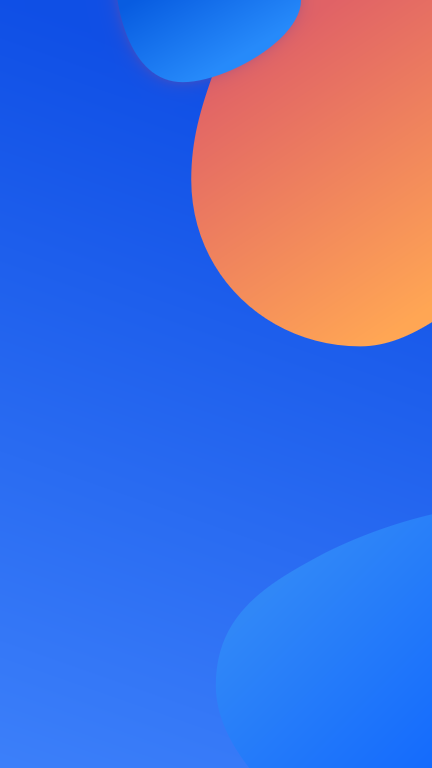
This background is drawn by a WebGL 2 fragment shader. Its source:

```glsl
#version 300 es
precision highp float;
// Smooth blue gradient with a warm orange blob and two lighter blue blobs.

uniform vec2 u_resolution;
out vec4 fragColor;

const int CURVE_STEPS = 24;

// Outline state: x = squared distance to the outline, y = sign (-1 inside).
void addLine(vec2 p, vec2 a, vec2 b, inout vec2 outline) {
    vec2 e = b - a;
    vec2 w = p - a;
    vec2 away = w - e * clamp(dot(w, e) / dot(e, e), 0.0, 1.0);
    outline.x = min(outline.x, dot(away, away));
    if ((a.y > p.y) != (b.y > p.y) && w.x < e.x * w.y / e.y) outline.y = -outline.y;
}

// Cubic Bezier curve added as short chords.
void addCurve(vec2 p, vec2 a, vec2 b, vec2 c, vec2 d, inout vec2 outline) {
    vec2 last = a;
    for (int i = 1; i <= CURVE_STEPS; i++) {
        float t = float(i) / float(CURVE_STEPS);
        float s = 1.0 - t;
        vec2 next = s * s * s * a + 3.0 * s * s * t * b + 3.0 * s * t * t * c + t * t * t * d;
        addLine(p, last, next, outline);
        last = next;
    }
}

float signedDistance(vec2 outline) {
    return sqrt(outline.x) * outline.y;
}

float orangeBlob(vec2 p) {
    vec2 top = vec2(0.3125, 1.0), left = vec2(0.249, 0.766);
    vec2 bottom = vec2(0.469, 0.549), right = vec2(0.612, 0.615);
    vec2 o = vec2(9.0, 1.0);
    addCurve(p, top, vec2(0.276, 0.896), vec2(0.249, 0.844), left, o);
    addCurve(p, left, vec2(0.249, 0.642), vec2(0.349, 0.549), bottom, o);
    addCurve(p, bottom, vec2(0.521, 0.549), vec2(0.566, 0.581), right, o);
    addLine(p, right, vec2(0.612, 1.1), o);
    addLine(p, vec2(0.612, 1.1), vec2(0.3125, 1.1), o);
    addLine(p, vec2(0.3125, 1.1), top, o);
    return signedDistance(o);
}

float topBlob(vec2 p) {
    vec2 left = vec2(0.151, 1.013), bottom = vec2(0.238, 0.893), right = vec2(0.392, 1.0);
    vec2 o = vec2(9.0, 1.0);
    addCurve(p, left, vec2(0.159, 0.948), vec2(0.186, 0.893), bottom, o);
    addCurve(p, bottom, vec2(0.293, 0.893), vec2(0.392, 0.948), right, o);
    addCurve(p, right, vec2(0.392, 1.06), vec2(0.151, 1.08), left, o);
    return signedDistance(o);
}

float lowerBlob(vec2 p) {
    vec2 right = vec2(0.612, 0.340), shoulder = vec2(0.423, 0.280);
    vec2 left = vec2(0.281, 0.108), foot = vec2(0.332, -0.009);
    vec2 o = vec2(9.0, 1.0);
    addCurve(p, right, vec2(0.534, 0.328), vec2(0.469, 0.303), shoulder, o);
    addCurve(p, shoulder, vec2(0.352, 0.242), vec2(0.281, 0.203), left, o);
    addCurve(p, left, vec2(0.281, 0.069), vec2(0.299, 0.030), foot, o);
    addLine(p, foot, vec2(0.332, -0.1), o);
    addLine(p, vec2(0.332, -0.1), vec2(0.612, -0.1), o);
    addLine(p, vec2(0.612, -0.1), right, o);
    return signedDistance(o);
}

// Linear gradient between two points.
vec3 gradient(vec2 p, vec2 from, vec2 to, vec3 first, vec3 second) {
    vec2 axis = to - from;
    return mix(first, second, clamp(dot(p - from, axis) / dot(axis, axis), 0.0, 1.0));
}

float coverage(float d, float pixel) {
    return clamp(0.5 - d / pixel, 0.0, 1.0);
}

void main() {
    // Canvas height is one unit.
    float pixel = 1.0 / u_resolution.y;
    vec2 p = gl_FragCoord.xy * pixel;

    vec3 color = gradient(p, vec2(0.0, 1.0), vec2(-0.312, 0.109),
                          vec3(0.06, 0.31, 0.90), vec3(0.235, 0.50, 0.98));

    vec3 lower = gradient(p, vec2(0.326, 0.206), vec2(0.544, -0.013),
                          vec3(0.19, 0.53, 0.97), vec3(0.08, 0.42, 0.99));
    color = mix(color, lower, coverage(lowerBlob(p), pixel));

    vec3 orange = gradient(p, vec2(0.299, 0.909), vec2(0.521, 0.574),
                           vec3(0.88, 0.385, 0.40), vec3(1.0, 0.65, 0.33));
    color = mix(color, orange, coverage(orangeBlob(p), pixel));

    // Soft mauve halo under the top blob.
    float topDistance = topBlob(p);
    color = mix(color, vec3(0.55, 0.30, 0.55), 0.28 * exp(-max(topDistance, 0.0) / 0.008));

    vec3 top = gradient(p, vec2(0.163, 0.993), vec2(0.230, 0.879),
                        vec3(0.03, 0.36, 0.88), vec3(0.15, 0.54, 0.98));
    color = mix(color, top, coverage(topDistance, pixel));

    fragColor = vec4(color, 1.0);
}
```
